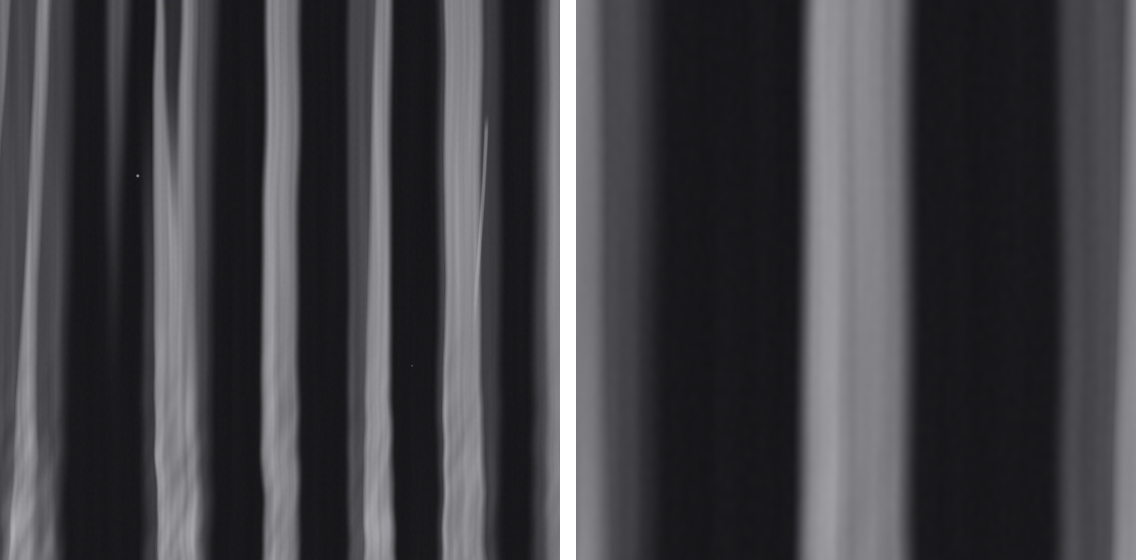
Left: the whole. Right: its middle third, enlarged.
Write a three.js fragment shader that draws this texture.

```glsl
// Hanging dark cloth: seven irregular vertical folds, pale ridges over black valleys.
// Each fold is a soft band whose edges drift down the drop; gradient noise
// adds streaks, slanted wrinkles near the hem and a fine weave.
varying vec2 vUv;

vec2 hashGradient(vec2 cell) {
  vec2 p = fract(cell * vec2(0.1031, 0.1137));
  p += dot(p, p.yx + 33.33);
  float angle = 6.2832 * fract((p.x + p.y) * p.x * 7.31);
  return vec2(cos(angle), sin(angle));
}

float gradientNoise(vec2 p) {
  vec2 i = floor(p), f = fract(p);
  vec2 u = f * f * f * (f * (f * 6.0 - 15.0) + 10.0);
  float a = dot(hashGradient(i), f);
  float b = dot(hashGradient(i + vec2(1.0, 0.0)), f - vec2(1.0, 0.0));
  float c = dot(hashGradient(i + vec2(0.0, 1.0)), f - vec2(0.0, 1.0));
  float d = dot(hashGradient(i + 1.0), f - 1.0);
  return mix(mix(a, b, u.x), mix(c, d, u.x), u.y);
}

// Band from left to right, with a separate softness for each edge
float band(float x, float left, float right, float softLeft, float softRight) {
  return smoothstep(left - softLeft, left + softLeft, x)
       * (1.0 - smoothstep(right - softRight, right + softRight, x));
}

// Edge position along the drop: top, middle, hem
float edge(float drop, float top, float middle, float hem) {
  return drop < 0.5 ? mix(top, middle, drop * 2.0) : mix(middle, hem, drop * 2.0 - 1.0);
}

float speck(vec2 p, vec2 center, float radius) {
  return 1.0 - smoothstep(radius * 0.5, radius * 1.4, length(p - center));
}

void main() {
  float drop = 1.0 - vUv.y;
  float hem = smoothstep(0.45, 1.0, drop);
  float x = vUv.x + 0.004 * gradientNoise(vec2(vUv.x * 5.0, drop * 5.0))
          + 0.006 * hem * gradientNoise(vec2(vUv.x * 14.0 + 3.0, drop * 13.0));

  // Leftmost fold: slanting ridge, grey skirt and a sliver at the border
  float light = 0.38 * band(x, -0.05, edge(drop, 0.13, 0.117, 0.108), 0.01, 0.016);
  light = max(light, 0.92 * band(x, edge(drop, 0.066, 0.042, 0.012),
                                 edge(drop, 0.094, 0.068, 0.066), 0.008, 0.014));
  light = max(light, 0.7 * band(x, -0.03, 0.022 - 0.07 * drop, 0.01, 0.008));
  light = max(light, 0.62 * hem * band(x, 0.0, 0.102, 0.012, 0.014));

  // Faint fold that fades out halfway down
  light = max(light, 0.48 * (1.0 - smoothstep(0.0, 0.78, drop))
                   * band(x, 0.192, edge(drop, 0.228, 0.21, 0.204), 0.01, 0.014));

  // Forked fold: two ridges around a dark wedge that closes
  float forkRight = edge(drop, 0.385, 0.372, 0.372);
  float fork = 0.4 * band(x, 0.276, forkRight, 0.005, 0.017);
  fork = max(fork, 0.88 * band(x, edge(drop, 0.277, 0.273, 0.281),
                               edge(drop, 0.354, 0.349, 0.363), 0.005, 0.02));
  float wedge = band(x, 0.29 + 0.045 * drop, 0.324 - 0.018 * drop, 0.006, 0.006);
  fork *= 1.0 - 0.78 * wedge * (1.0 - smoothstep(0.12, 0.48, drop));
  light = max(light, fork);
  light = max(light, 0.26 * smoothstep(0.1, 0.5, drop) * band(x, 0.256, 0.3, 0.009, 0.01));

  // Middle fold, paler on its left half
  float middle = band(x, edge(drop, 0.476, 0.47, 0.468),
                      edge(drop, 0.536, 0.531, 0.533), 0.007, 0.009);
  light = max(light, middle * mix(0.92, 0.7, smoothstep(0.49, 0.54, x)));

  // Stepped fold: dim shelf beside a narrow ridge
  light = max(light, 0.4 * band(x, 0.622, 0.69, 0.008, 0.01));
  light = max(light, 0.94 * band(x, edge(drop, 0.669, 0.654, 0.649),
                                 edge(drop, 0.698, 0.694, 0.704), 0.009, 0.008));

  // Broad fold with a soft shadow on its right
  light = max(light, 0.3 * band(x, 0.782, 0.892, 0.008, 0.014));
  light = max(light, 0.9 * band(x, edge(drop, 0.792, 0.794, 0.789),
                                edge(drop, 0.862, 0.858, 0.87), 0.006, 0.011));

  // Last fold, rising toward the border
  float last = mix(0.3, 0.82, smoothstep(0.962, 0.99, x));
  light = max(light, last * smoothstep(0.945, 0.972, x + 0.008 * drop));

  // Long streaks, slanted hem wrinkles and weave
  float streak = gradientNoise(vec2(x * 65.0, drop * 1.6))
               + 0.5 * gradientNoise(vec2(x * 150.0, drop * 2.5 + 7.0));
  float wrinkle = gradientNoise(vec2((vUv.x - 0.3 * vUv.y) * 48.0, drop * 9.0));
  float weave = gradientNoise(vUv * vec2(190.0, 130.0));
  light *= 0.92 + 0.08 * smoothstep(0.0, 0.5, drop);
  light *= 1.0 + 0.2 * streak + 0.4 * wrinkle * hem * (1.0 - 0.6 * vUv.x);
  light += 0.018 * weave + 0.025 * streak + 0.035;

  // Bright crease on the broad fold, then two lint specks
  float creaseX = 0.871 - 0.045 * smoothstep(0.1, 1.0, drop);
  float creaseSpan = smoothstep(0.2, 0.24, drop) * (1.0 - smoothstep(0.34, 0.62, drop));
  light += 0.45 * creaseSpan * (1.0 - smoothstep(0.001, 0.005, abs(vUv.x - creaseX)));
  light += 0.8 * speck(vUv, vec2(0.246, 0.686), 0.0028);
  light += 0.35 * speck(vUv, vec2(0.736, 0.347), 0.0018);

  vec3 valleyBlack = vec3(0.075, 0.073, 0.085);
  vec3 ridgeGrey = vec3(0.575, 0.575, 0.595);
  gl_FragColor = vec4(mix(valleyBlack, ridgeGrey, clamp(light, 0.0, 1.5)), 1.0);
}
```
